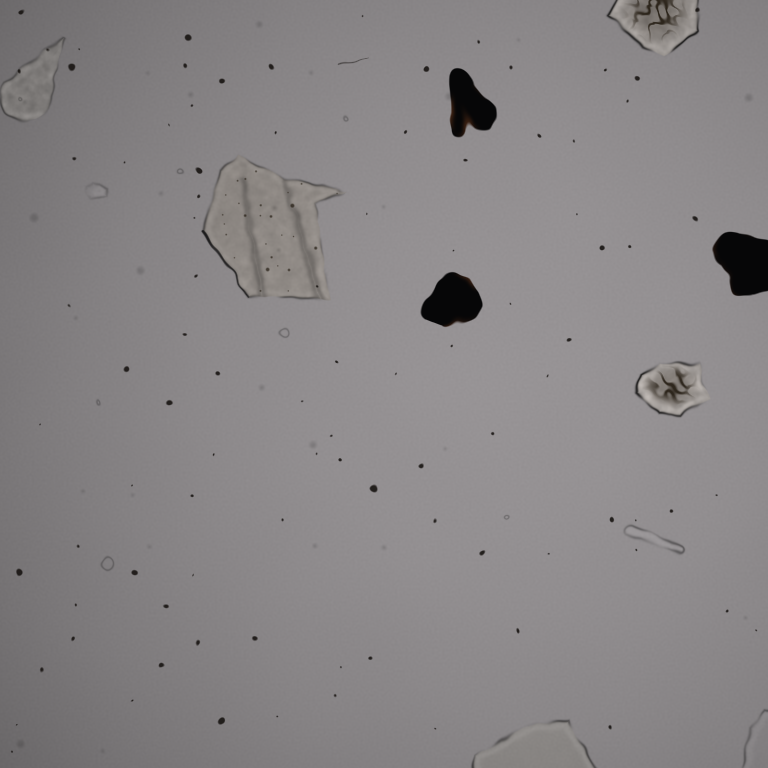
Give the GLSL for this texture, as a Shadertoy shader.

```glsl
// Mineral grains on a microscope slide: a vignetted grey field carries opaque
// black blobs, clear flakes with worn rims, brown-cored grains and specks.
// Shapes are signed distances, roughened by gradient noise and layered in turn.

const vec3 INK = vec3(.022, .022, .026);
const vec3 RUST = vec3(.24, .13, .07);
const vec3 UMBER = vec3(.13, .10, .06);
const vec3 SPECK = vec3(.09, .075, .065);

vec2 hash2(vec2 p) {
  vec3 q = fract(p.xyx * vec3(.1031, .1030, .0973));
  q += dot(q, q.yzx + 33.33);
  return fract((q.xx + q.yz) * q.zy);
}

float corner(vec2 cell, vec2 f, vec2 o) {
  return dot(hash2(cell + o) * 2. - 1., f - o);
}

float gradientNoise(vec2 p) {
  vec2 i = floor(p), f = fract(p);
  vec2 u = f * f * (3. - 2. * f);
  return mix(mix(corner(i, f, vec2(0)), corner(i, f, vec2(1, 0)), u.x),
             mix(corner(i, f, vec2(0, 1)), corner(i, f, vec2(1)), u.x), u.y);
}

float bell(float x, float width) { return exp(-x * x / (width * width)); }

float cover(float d) {
  float soft = max(.0013, .7 / iResolution.y);
  return 1. - smoothstep(-soft, soft, d);
}

// Segment ends.xy to ends.zw whose radius runs from r.x to r.y
float taper(vec2 p, vec4 ends, vec2 r) {
  vec2 e = ends.zw - ends.xy;
  float h = clamp(dot(p - ends.xy, e) / dot(e, e), 0., 1.);
  return length(p - ends.xy - e * h) - mix(r.x, r.y, h);
}

float polygon(vec2 p, vec2 v[8]) {
  float d = 10., side = 1.;
  for (int i = 0; i < 8; i++) {
    vec2 a = v[i], b = v[(i + 7) % 8], e = b - a, w = p - a;
    vec2 n = w - e * clamp(dot(w, e) / dot(e, e), 0., 1.);
    d = min(d, dot(n, n));
    bvec3 c = bvec3(p.y >= a.y, p.y < b.y, e.x * w.y > e.y * w.x);
    if (all(c) || all(not(c))) side = -side;
  }
  return side * sqrt(d);
}

// Irregular eight-sided chip
float facet(vec2 p, vec2 centre, vec2 extent, float seed) {
  vec2 v[8];
  for (int i = 0; i < 8; i++) {
    vec2 h = hash2(vec2(float(i) * 7., seed));
    float a = .7854 * (float(i) + .6 * h.x);
    v[i] = centre + extent * (.82 + .28 * h.y) * vec2(cos(a), sin(a));
  }
  return polygon(p, v);
}

// Distance to sparse dots, denser toward the left
float scatter(vec2 p, float cells, float chance, float maxRadius, float seed) {
  vec2 id = floor(p * cells);
  vec2 pick = hash2(id + seed), place = hash2(id + seed + 57.);
  if (pick.x > chance * (1.6 - 1.25 * id.x / cells)) return 1.;
  float radius = maxRadius * mix(.2, 1., pick.y * pick.y * pick.y);
  return length(p - (id + .22 + .56 * place) / cells) - radius;
}

vec3 flake(vec3 col, vec2 p, float d, vec3 tint, float rim, float relief) {
  float inside = cover(d);
  float wear = smoothstep(-.35, .3, gradientNoise(p * 32.));
  float grit = gradientNoise(p * 55.) + .6 * gradientNoise(p * 130.);
  col *= mix(vec3(1), tint * (1. + relief * grit), inside);
  col += .07 * rim * inside * bell(d + .006, .004);
  return col * (1. - rim * wear * bell(d, .0019));
}

vec3 grain(vec3 col, vec2 p, vec2 centre, vec2 extent, float seed) {
  float d = facet(p, centre, extent, seed);
  col = flake(col, p, d, vec3(1.08, 1.07, 1.03), .75, .18);
  vec2 q = mat2(.8, .6, -.6, .8) * p * vec2(50, 80);
  float streak = 1. - smoothstep(.02, .15, abs(gradientNoise(q + seed)));
  float core = 1. - smoothstep(.25, .8, length((p - centre) / extent));
  return mix(col, UMBER, core * (.22 + .68 * streak));
}

// Opaque body of two merged lobes with a rusty edge
vec3 blob(vec3 col, vec2 p, vec4 lobeA, vec2 rA, vec4 lobeB, vec2 rB) {
  float a = taper(p, lobeA, rA), b = taper(p, lobeB, rB);
  float h = max(.012 - abs(a - b), 0.);
  float d = min(a, b) - h * h / .048;
  float stain = smoothstep(-.05, .4, gradientNoise(p * 24.));
  return mix(col, mix(INK, RUST, stain * bell(d, .004)), cover(d));
}

void mainImage(out vec4 fragColor, in vec2 fragCoord) {
  vec2 p = fragCoord / iResolution.y;
  vec2 q = p + .006 * vec2(gradientNoise(p * 55.), gradientNoise(p * 55. + 40.));

  // Lit field with fine sensor grain
  vec2 away = p - vec2(.68, .52);
  vec3 col = vec3(1.01, .985, .998) * (.585 - .24 * dot(away, away));
  col += .014 * gradientNoise(p * 290.) + .006 * gradientNoise(p * 9.);

  // Faint dust and bubbles
  float dust = scatter(p, 13., .16, .005, 11.);
  float bubble = scatter(q, 10., .09, .009, 31.);
  col *= 1. - .14 * smoothstep(.004, -.003, dust) - .22 * bell(bubble, .0013);

  // Large ridged flake with a dark left edge
  vec2 sheet[8] = vec2[8](vec2(.264, .698), vec2(.287, .779), vec2(.31, .798), vec2(.371, .768),
    vec2(.449, .752), vec2(.41, .733), vec2(.43, .61), vec2(.325, .614));
  float d = polygon(q, sheet);
  col = flake(col, p, d, vec3(1, .985, .94), .4, .1);
  for (float i = 0.; i < 2.; i++) {
    float ridge = taper(q, vec4(.316 + .055 * i, .765, .342 + .074 * i, .61), vec2(0, .003));
    col *= 1. - .2 * cover(d) * bell(ridge, .004);
  }
  col = mix(col, UMBER, .7 * cover(max(d, scatter(p, 70., .2, .003, 5.))));
  col = mix(col, INK, .7 * cover(taper(q, vec4(sheet[0], sheet[7]), vec2(.002, .0007))));

  // Pointed shard, thin chips, rod and fibre
  d = taper(q, vec4(.034, .875, .083, .95), vec2(.033, .001));
  col = flake(col, p, d, vec3(1.05, 1.05, 1.02), .42, .2);
  col = flake(col, p, facet(q, vec2(.69, -.03), vec2(.1), 3.), vec3(1, 1, .97), .5, .015);
  col = flake(col, p, facet(q, vec2(1.03, 0), vec2(.085), 8.), vec3(.99), .35, .015);
  col = flake(col, p, facet(q, vec2(.124, .751), vec2(.016, .011), 4.), vec3(1.04), .3, .15);
  d = taper(q, vec4(.82, .31, .885, .284), vec2(.007, .004));
  col = flake(col, p, d, vec3(1.02), .35, .02);
  d = taper(q, vec4(.442, .916, .478, .923), vec2(.0008, .0004));
  col = mix(col, SPECK, .6 * cover(d));

  // Brown-cored grains, dark specks, opaque blobs
  col = grain(col, q, vec2(.854, .985), vec2(.058, .055), 21.);
  col = grain(col, q, vec2(.875, .497), vec2(.05, .036), 14.);
  col = mix(col, SPECK, .9 * cover(scatter(q, 26., .11, .0045, 73.)));
  col = blob(col, q, vec4(.598, .9, .597, .83), vec2(.011, .009),
    vec4(.603, .885, .628, .85), vec2(.014, .019));
  col = blob(col, q, vec4(.592, .617, .603, .606), vec2(.027, .025),
    vec4(.566, .597, .583, .582), vec2(.018, .009));
  col = blob(col, q, vec4(.952, .675, .985, .655), vec2(.024, .036),
    vec4(.966, .63, .985, .65), vec2(.016, .03));
  fragColor = vec4(col, 1);
}
```
